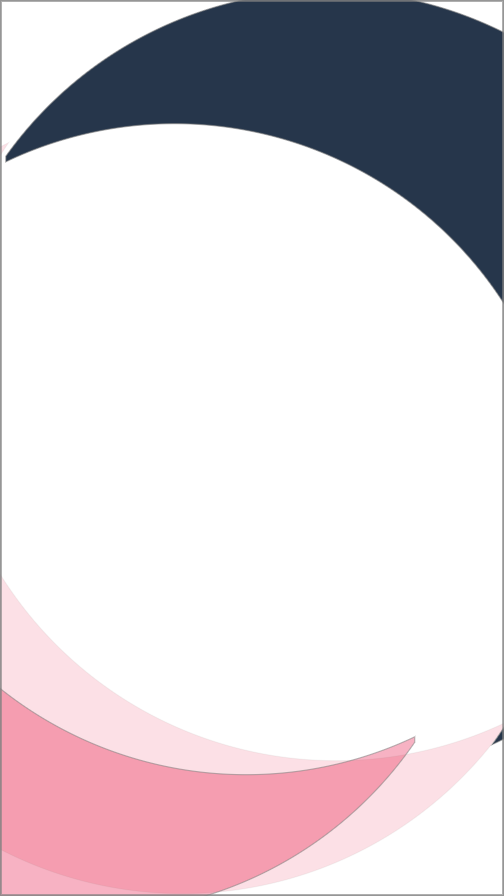
A WebGL 2 fragment shader for this background:

```glsl
#version 300 es
precision highp float;
// Navy and translucent pink crescents on a white, thinly framed page.

uniform vec2 u_resolution;
out vec4 outColor;

const vec3 WHITE = vec3(1.0);
const vec3 NAVY = vec3(0.148, 0.212, 0.294);
const vec3 PINK = vec3(0.970, 0.700, 0.765);
const vec3 BLUSH = vec3(0.990, 0.880, 0.900);
const vec3 GREY = vec3(0.50);

// Signed distance to a disc; the canvas width is one unit.
float disc(vec2 p, vec2 center, float radius) {
    return length(p - center) - radius;
}

// Outer disc with the inner disc removed.
float crescent(float outer, float inner) {
    return max(outer, -inner);
}

// Antialiased inside of a distance field.
float fill(float d, float pixel) {
    return clamp(0.5 - d / pixel, 0.0, 1.0);
}

// Antialiased line of a given width along the zero contour.
float stroke(float d, float width, float pixel) {
    float h = 0.5 * width;
    return fill(d - h, pixel) - fill(d + h, pixel);
}

void main() {
    float pixel = 1.0 / u_resolution.x;
    vec2 p = gl_FragCoord.xy * pixel;
    vec2 size = u_resolution * pixel;

    // Shapes, with blunt tips on the navy and pink crescents.
    float navy = crescent(disc(p, vec2(0.6493, 1.0125), 0.7836),
                          disc(p, vec2(0.3461, 0.7551), 0.7773));
    navy = max(navy, 0.0116 - p.x);
    float blush = crescent(disc(p, vec2(0.3611, 0.7894), 0.7847),
                           disc(p, vec2(0.6667, 1.0537), 0.7852));
    float pink = crescent(disc(p, vec2(0.1780, 0.7481), 0.7824),
                          disc(p, vec2(0.4884, 1.0227), 0.7820));
    pink = max(pink, p.x - 0.8229);

    // The pinks multiply where they overlap.
    vec3 color = mix(WHITE, BLUSH, fill(blush, pixel));
    color *= mix(WHITE, PINK, fill(pink, pixel));
    color = mix(color, NAVY, fill(navy, pixel));

    // Hairline outlines.
    float hairline = 0.0023;
    color = mix(color, GREY, 0.08 * stroke(blush, hairline, pixel));
    color = mix(color, GREY, 0.55 * stroke(pink, hairline, pixel));
    color = mix(color, GREY, 0.60 * stroke(navy, hairline, pixel));

    // Frame along the canvas edge.
    vec2 gap = min(p, size - p);
    float frame = fill(min(gap.x, gap.y) - 0.0035, pixel);
    color = mix(color, GREY, 0.82 * frame);

    outColor = vec4(color, 1.0);
}
```
